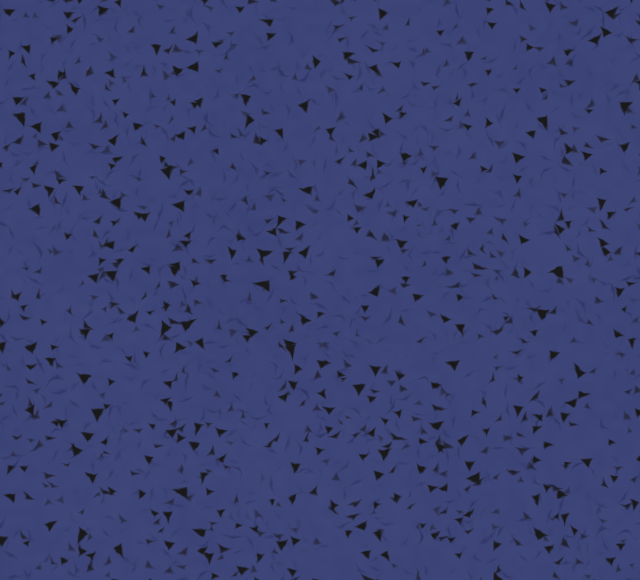
Give the GLSL for this texture, as a Shadertoy shader.

```glsl
// Blue speckled flooring: dark angular chips and faint bent flakes on a matte ground.

float hash(vec2 p) {
    return fract(sin(dot(p, vec2(127.1, 311.7))) * 43758.5453);
}

float noise(vec2 p) {
    vec2 i = floor(p), f = fract(p);
    f = f * f * (3.0 - 2.0 * f);
    return mix(mix(hash(i), hash(i + vec2(1, 0)), f.x),
               mix(hash(i + vec2(0, 1)), hash(i + vec2(1, 1)), f.x), f.y);
}

// Irregular triangle pointing down, each side pushed out by its own amount
float chipDistance(vec2 p, float radius, vec2 id) {
    float d = -1.0;
    for (int k = 0; k < 3; k++) {
        float side = float(k);
        float angle = 1.5708 + side * 2.0944 + 0.5 * (hash(id + side * 3.7) - 0.5);
        float reach = radius * (0.7 + 0.6 * hash(id + side * 5.3 + 9.0));
        d = max(d, dot(p, vec2(cos(angle), sin(angle))) - reach);
    }
    return d;
}

// Coverage of one scattered layer; turn is the spread of directions in radians
float scatter(vec2 uv, float cells, float share, float radius, float stretch,
              float turn, float fade, float seed) {
    vec2 home = floor(uv * cells);
    float soft = max(0.0021, 0.7 / iResolution.y);
    float cover = 0.0;
    for (int y = -1; y <= 1; y++) {
        for (int x = -1; x <= 1; x++) {
            vec2 cell = home + vec2(x, y);
            vec2 id = cell + seed;
            float density = share * (0.6 + 0.8 * noise(cell / cells * 7.0 + seed));
            if (hash(id + 0.5) > density) continue;

            vec2 jitter = vec2(hash(id + 1.3), hash(id + 2.9));
            vec2 p = uv - (cell + jitter) / cells;
            float angle = turn * (hash(id + 4.1) - 0.5);
            float c = cos(angle), s = sin(angle);
            p = mat2(c, -s, s, c) * p;

            // Bend long pieces, then stretch them
            p.y += (stretch - 1.0) * 30.0 * (hash(id + 6.7) - 0.5) * p.x * p.x;
            p.x /= stretch;

            float size = radius * (0.65 + 0.6 * hash(id + 8.2));
            float strength = 1.0 - fade * hash(id + 7.4);
            float d = chipDistance(p, size, id);
            cover = max(cover, strength * smoothstep(soft, -soft, d));
        }
    }
    return cover;
}

void mainImage(out vec4 fragColor, in vec2 fragCoord) {
    vec2 uv = fragCoord / iResolution.y;

    // Ragged outlines
    vec2 ragged = uv + 0.003 * (vec2(noise(uv * 130.0), noise(uv * 130.0 + 47.0)) - 0.5);

    // Matte ground with slight mottling
    vec3 color = vec3(0.24, 0.27, 0.47);
    color += 0.012 * (noise(uv * 60.0) - 0.5) + 0.008 * (noise(uv * 9.0) - 0.5);

    // Faint flakes, then slivers, then full chips
    float flakes = scatter(ragged, 40.0, 0.55, 0.0017, 3.2, 6.2832, 0.8, 13.0);
    float slivers = scatter(ragged, 34.0, 0.38, 0.0025, 1.7, 2.6, 0.55, 71.0);
    float chips = scatter(ragged, 28.0, 0.40, 0.0044, 1.1, 1.1, 0.0, 137.0);

    color = mix(color, vec3(0.16, 0.18, 0.36), 0.75 * flakes);
    color = mix(color, vec3(0.11, 0.11, 0.13), slivers);
    color = mix(color, vec3(0.10, 0.10, 0.10), chips);
    fragColor = vec4(color, 1.0);
}
```
